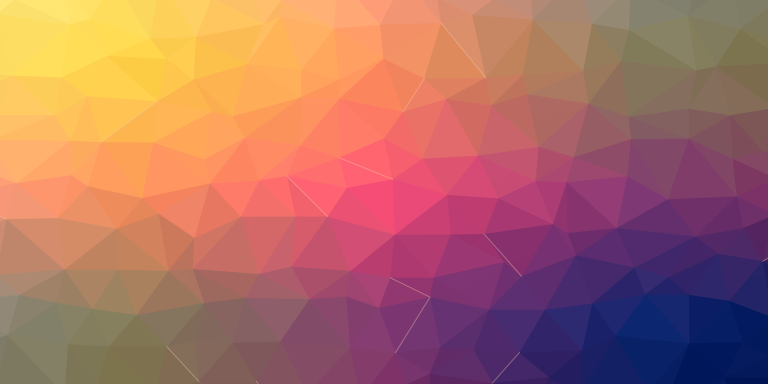
Write a Shadertoy shader that draws this background.

```glsl
// Low-poly mesh of flat triangles fading from yellow through pink to navy.

vec2 hash2(vec2 p) {
    vec3 q = fract(p.xyx * vec3(0.1031, 0.1030, 0.0973));
    q += dot(q, q.yzx + 33.33);
    return fract((q.xx + q.yz) * q.zy);
}

// Sunset ramp with evenly spaced stops
vec3 ramp(float t) {
    vec3 stops[7] = vec3[7](
        vec3(1.00, 0.90, 0.48), vec3(1.00, 0.84, 0.27), vec3(1.00, 0.61, 0.36),
        vec3(1.00, 0.31, 0.47), vec3(0.52, 0.19, 0.44), vec3(0.04, 0.14, 0.43),
        vec3(0.00, 0.08, 0.33));
    float s = clamp(t, 0.0, 1.0) * 6.0;
    int i = min(int(s), 5);
    return mix(stops[i], stops[i + 1], s - float(i));
}

// The horizontal and vertical ramps contribute equally
vec3 gradient(vec2 p, float aspect) {
    return 0.5 * (ramp(p.x / aspect) + ramp(p.y));
}

// Jittered mesh corner, in units of the canvas height
vec2 vertex(vec2 id) {
    vec2 jitter = (hash2(id + 47.0) - 0.5) * vec2(0.72, 0.68);
    return (id + jitter) * vec2(0.125, 0.104) + vec2(0.02, 0.07);
}

float cross2(vec2 a, vec2 b) { return a.x * b.y - a.y * b.x; }

float edgeSide(vec2 p, vec2 a, vec2 b) {
    return cross2(normalize(b - a), p - a);
}

float segmentDistance(vec2 p, vec2 a, vec2 b) {
    vec2 ab = b - a;
    return length(p - a - ab * clamp(dot(p - a, ab) / dot(ab, ab), 0.0, 1.0));
}

// Adds one flat triangle: colour in rgb, coverage in a
void addTriangle(inout vec4 sum, vec2 p, vec2 a, vec2 b, vec2 c, float aspect, float pixel) {
    float winding = sign(cross2(b - a, c - a));
    float inside = winding * edgeSide(p, a, b);
    inside = min(inside, winding * edgeSide(p, b, c));
    inside = min(inside, winding * edgeSide(p, c, a));
    float coverage = clamp(0.5 + inside / pixel, 0.0, 1.0);
    vec2 center = (a + b + c) / 3.0;
    float shade = (hash2(floor(center * 900.0)).x - 0.5) * 0.035;
    sum += vec4(gradient(center, aspect) + shade, 1.0) * coverage;
}

void mainImage(out vec4 fragColor, in vec2 fragCoord) {
    float pixel = 1.0 / iResolution.y;
    float aspect = iResolution.x * pixel;
    vec2 p = vec2(fragCoord.x, iResolution.y - fragCoord.y) * pixel;
    vec2 home = floor((p - vec2(0.02, 0.07)) / vec2(0.125, 0.104));

    // A trace of the smooth gradient fills any gap in the mesh
    vec4 sum = vec4(gradient(p, aspect), 1.0) * 0.001;
    float seam = 0.0;

    for (int j = -1; j <= 1; j++) {
        for (int i = -1; i <= 1; i++) {
            vec2 id = home + vec2(i, j);
            vec2 a = vertex(id);
            vec2 b = vertex(id + vec2(1, 0));
            vec2 c = vertex(id + vec2(1, 1));
            vec2 d = vertex(id + vec2(0, 1));

            // Rotate the corners so that a-c is the shorter diagonal
            if (distance(b, d) < distance(a, c)) {
                vec2 first = a;
                a = b;
                b = c;
                c = d;
                d = first;
            }
            addTriangle(sum, p, a, b, c, aspect, pixel);
            addTriangle(sum, p, a, c, d, aspect, pixel);

            // A few diagonals show a pale hairline
            float rare = step(0.95, hash2(id + 91.0).y);
            float hairline = 1.0 - smoothstep(0.0, 0.0015 + pixel * 0.5, segmentDistance(p, a, c));
            seam = max(seam, rare * hairline);
        }
    }

    vec3 color = sum.rgb / sum.a;
    color = mix(color, vec3(0.95, 0.80, 0.68), seam * 0.35);
    fragColor = vec4(clamp(color, 0.0, 1.0), 1.0);
}
```
